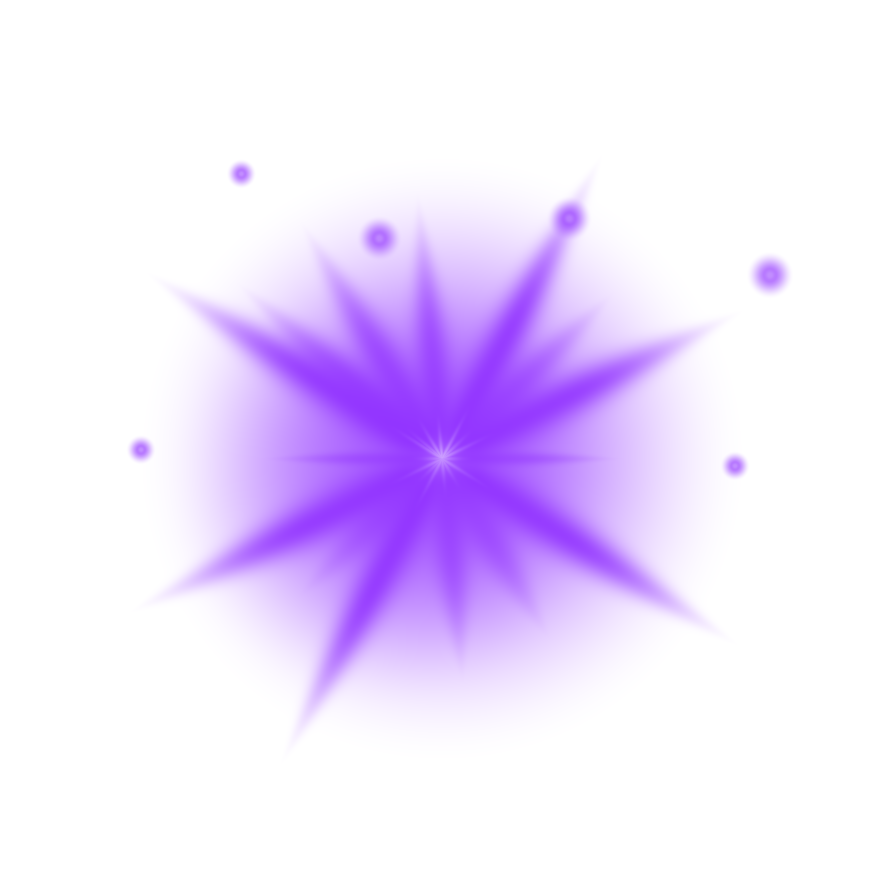
This background is drawn by a Shadertoy shader. Its source:

```glsl
#define CENTER vec2(0.499, 0.488)
#define VIOLET vec3(0.57, 0.20, 1.0)
#define PAPER vec3(1.0)
#define HALO_RADIUS 0.345
#define HALO_STRENGTH 0.80
#define RAY_STRENGTH 2.3
#define GLINT_LENGTH 0.065
#define GLINT_WIDTH 0.0022
#define DOT_STRENGTH 0.72

const int SPOKES = 8;
const int DOTS = 6;

// Spokes: angle in degrees, forward length, backward length, half width
const vec4 spokes[SPOKES] = vec4[](
    vec4( 62.2, 0.390, 0.392, 0.031),
    vec4( 26.2, 0.380, 0.394, 0.033),
    vec4(147.8, 0.396, 0.396, 0.033),
    vec4(120.8, 0.312, 0.238, 0.031),
    vec4( 95.3, 0.302, 0.255, 0.026),
    vec4(  0.0, 0.205, 0.205, 0.010),
    vec4( 44.0, 0.270, 0.225, 0.030),
    vec4(139.4, 0.305, 0.080, 0.030));

// Dots: offset from the center, radius
const vec3 dots[DOTS] = vec3[](
    vec3(-0.224, 0.318, 0.017),
    vec3(-0.070, 0.246, 0.026),
    vec3( 0.142, 0.268, 0.026),
    vec3( 0.366, 0.205, 0.027),
    vec3(-0.336, 0.010, 0.017),
    vec3( 0.327, -0.008, 0.017));

float softDisc(float dist, float inner, float outer) {
    return 1.0 - smoothstep(inner, outer, dist);
}

// Stack one translucent layer over another
float over(float base, float layer) {
    return 1.0 - (1.0 - base) * (1.0 - layer);
}

// Spindle that swells near the core and thins toward the tip
float ray(vec2 q, float len, float halfWidth) {
    float t = clamp(q.x / len, 0.0, 1.0);
    float width = halfWidth * 2.6 * sqrt(t) * (1.0 - t) + 0.0008;
    float across = q.y / width;
    float fade = smoothstep(0.0, 0.12, t) * (1.0 - smoothstep(0.4, 1.0, t));
    return min(len * RAY_STRENGTH, 0.88) * fade * exp(-2.0 * across * across);
}

// Thin pale streak leaving the core
float glint(vec2 q, float len) {
    float t = clamp(q.x / len, 0.0, 1.0);
    float across = q.y / GLINT_WIDTH;
    return (1.0 - t) * (1.0 - t) * exp(-across * across) * step(0.0, q.x);
}

void mainImage(out vec4 fragColor, in vec2 fragCoord) {
    vec2 p = (fragCoord - CENTER * iResolution.xy) / iResolution.y;

    // Round halo with a fuller lower left side
    float ink = HALO_STRENGTH * softDisc(length(p), 0.02, HALO_RADIUS);
    ink = over(ink, 0.22 * softDisc(length(p + vec2(0.06, 0.03)), 0.05, 0.25));

    // Rays and the streaks over them
    float shine = 0.0;
    for (int i = 0; i < SPOKES; i++) {
        vec4 s = spokes[i];
        float a = radians(s.x);
        vec2 dir = vec2(cos(a), sin(a));
        vec2 q = vec2(dot(p, dir), dir.x * p.y - dir.y * p.x);
        float len = q.x > 0.0 ? s.y : s.z;
        q.x = abs(q.x);
        ink = over(ink, ray(q, len, s.w));
        float upward = 0.7 + 0.5 * max(p.y / (length(p) + 0.001), 0.0);
        shine = max(shine, glint(q, GLINT_LENGTH * len / 0.35) * upward);
    }
    shine = 0.34 * shine + 0.12 * exp(-dot(p, p) / 0.0003);

    // Scattered dots with a pale speck in the middle
    for (int i = 0; i < DOTS; i++) {
        float d = length(p - dots[i].xy) / dots[i].z;
        float body = DOT_STRENGTH * softDisc(d, 0.1, 1.0);
        ink = over(ink, body);
        ink -= 0.16 * softDisc(d, 0.05, 0.3);
    }

    vec3 color = mix(PAPER, VIOLET, clamp(ink, 0.0, 1.0));
    fragColor = vec4(mix(color, PAPER, clamp(shine, 0.0, 1.0)), 1.0);
}
```
